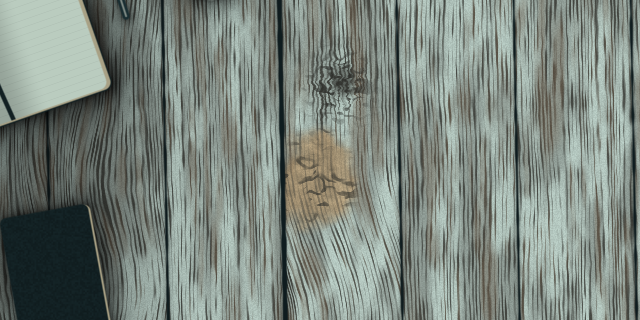
Give the GLSL for this texture, as a Shadertoy shader.

```glsl
// Weathered grey planks seen from above, with a knot, a rusty stain and desk objects.
// Slightly leaning boards repeat across; thin evenly spaced lines, broken by noise,
// form the grain. Rotated rounded boxes and a capsule form the objects on top.

const float BOARD_WIDTH = 0.366;
const float FIRST_SEAM = 0.526;
const float LEAN = 0.019;
const float GRAIN_LINES = 76.0;
const float TAU = 6.28318;

const vec3 PALE = vec3(0.69, 0.765, 0.735);
const vec3 GREY = vec3(0.55, 0.60, 0.575);
const vec3 GROOVE = vec3(0.23, 0.235, 0.215);
const vec3 RUST = vec3(0.42, 0.345, 0.27);
const vec3 STAIN = vec3(0.65, 0.54, 0.39);
const vec3 GAP = vec3(0.06, 0.11, 0.12);
const vec3 PAPER = vec3(0.73, 0.80, 0.75);
const vec3 CREAM = vec3(0.66, 0.63, 0.52);
const vec3 COVER = vec3(0.07, 0.125, 0.135);

float hash(vec2 p) {
    return fract(sin(dot(p, vec2(12.9898, 78.233))) * 43758.5453);
}

float noise(vec2 p) {
    vec2 i = floor(p), f = fract(p);
    f = f * f * (3.0 - 2.0 * f);
    return mix(mix(hash(i), hash(i + vec2(1, 0)), f.x),
               mix(hash(i + vec2(0, 1)), hash(i + vec2(1, 1)), f.x), f.y);
}

float fbm(vec2 p) {
    float sum = 0.0, amp = 0.53;
    for (int i = 0; i < 4; i++) {
        sum += amp * noise(p);
        p = p * 2.03 + 7.1;
        amp *= 0.5;
    }
    return sum;
}

vec2 rotateInto(vec2 p, float angle) {
    float c = cos(angle), s = sin(angle);
    return vec2(c * p.x + s * p.y, c * p.y - s * p.x);
}

float roundBox(vec2 p, vec2 halfSize, float radius) {
    vec2 d = abs(p) - halfSize + radius;
    return length(max(d, 0.0)) + min(max(d.x, d.y), 0.0) - radius;
}

float capsule(vec2 p, vec2 a, vec2 b, float radius) {
    vec2 ab = b - a;
    return length(p - a - ab * clamp(dot(p - a, ab) / dot(ab, ab), 0.0, 1.0)) - radius;
}

float fill(float d, float px) {
    return 1.0 - smoothstep(-px, px, d);
}

// Soft spot, 1 at its centre
float spot(vec2 p, vec2 centre, vec2 size) {
    vec2 q = (p - centre) / size;
    return exp(-dot(q, q));
}

vec3 castShadow(vec3 col, float d, float reach, float strength) {
    return col * (1.0 - strength * exp(-max(d, 0.0) / reach));
}

// Depth of the grain at position x across the fibres and y along them
float grainDepth(float x, float y, float seed) {
    float phase = x * GRAIN_LINES + 1.6 * noise(vec2(x * 24.0 + seed, y * 1.5));
    float line = 0.5 + 0.5 * cos(TAU * phase);
    float hair = noise(vec2(x * 230.0 + seed, y * 22.0));
    float breaks = noise(vec2(x * 70.0 + seed, y * 9.0));
    return line * 0.36 + hair * 0.36 + breaks * 0.30;
}

// Wood of one board: grain, worn paint, knot and stain
vec3 wood(vec2 p, float id) {
    float seed = id * 17.3;
    float knotty = id == 1.0 ? 1.0 : 0.0;
    float knot = knotty * spot(p, vec2(1.06, 0.73), vec2(0.08, 0.09));
    float dark = knotty * (spot(p, vec2(1.11, 0.90), vec2(0.035, 0.16))
                         + spot(p, vec2(0.95, 0.14), vec2(0.06, 0.13)));
    float ripple = fbm(p * vec2(30.0, 55.0));
    float bend = id < 0.0 ? 0.075 : 0.016;
    float x = p.x + LEAN * p.y + bend * noise(p * vec2(5.0, 3.0) + seed);
    x += knotty * 0.11 * smoothstep(0.0, 0.5, p.y) + knot * 0.04 * (ripple - 0.5);
    x += 0.0025 * noise(p * vec2(40.0, 30.0));

    float wear = fbm(p * vec2(11.0, 4.0) + seed);
    float streak = noise(vec2(x * 42.0 + seed, p.y * 3.0));
    float fleck = hash(floor(p * 300.0));
    float depth = grainDepth(x, p.y, seed) + 0.28 * (wear - 0.5) + 0.16 * (streak - 0.5);
    float groove = smoothstep(0.44, 0.86, depth + 0.1 * knot + 0.16 * dark);

    vec3 col = mix(PALE, GREY, smoothstep(0.28, 0.6, wear + 0.25 * (streak - 0.5)));
    float rusty = smoothstep(0.4, 0.8, noise(vec2(x * 50.0, p.y * 5.0 + seed)));
    col = mix(col, RUST, 0.28 * rusty * smoothstep(0.35, 0.6, wear));

    vec2 toStain = (p - vec2(0.99, 0.437)) / vec2(0.14, 0.165);
    float edge = length(toStain) + 0.6 * (fbm(p * vec2(14.0, 14.0)) - 0.5);
    float stain = knotty * (1.0 - smoothstep(0.65, 1.1, edge));
    col = mix(col, STAIN * (0.76 + 0.42 * ripple), stain * 0.75);
    col = mix(col, mix(GROOVE, RUST, 0.5 * rusty), groove * (0.92 - 0.5 * stain));

    // Many short wavy cracks across the knot and the stain
    vec2 bent = p + 0.03 * vec2(noise(p * 40.0), noise(p * 32.0 + 9.0));
    float crack = smoothstep(0.56, 0.76, noise(bent * vec2(42.0, 95.0)));
    float cracked = clamp(knot * 1.2 + stain * 0.6 * smoothstep(0.3, 0.6, fbm(p * 16.0)), 0.0, 0.85);
    col = mix(col, GROOVE * 0.75, crack * cracked);
    float core = knotty * spot(p, vec2(1.075, 0.75), vec2(0.05, 0.06));
    col = mix(col, GROOVE * 0.8, 0.65 * smoothstep(0.2, 0.75, core * (0.25 + ripple)));
    return col * (0.95 + 0.1 * fleck) * (0.97 + 0.08 * hash(vec2(id, 3.0)));
}

vec3 planks(vec2 p, float px) {
    float across = (p.x - FIRST_SEAM + LEAN * p.y) / BOARD_WIDTH;
    float seam = floor(across + 0.5);
    float d = abs(across - seam) * BOARD_WIDTH + 0.003 * (noise(vec2(p.y * 25.0, seam)) - 0.5);
    d -= seam == 1.0 ? 0.0068 : 0.0032;
    vec3 col = castShadow(wood(p, floor(across)), d, 0.005, 0.3);
    return mix(col, GAP, fill(d, px));
}

vec3 openNotebook(vec3 col, vec2 p, float px) {
    vec2 q = rotateInto(p - vec2(-0.157, 0.974), 0.335);
    float d = roundBox(q, vec2(0.4), 0.025);
    float page = roundBox(q + vec2(0.012, -0.005), vec2(0.4), 0.025);
    float rule = smoothstep(0.38, 0.5, abs(fract(q.y / 0.022) - 0.5));
    vec3 paper = PAPER * (1.0 - 0.04 * rule) * (0.8 + 0.2 * smoothstep(0.07, 0.2, q.x));
    float spine = abs(q.x - 0.07 - 0.01 * sin(q.y * 9.0)) - 0.007;
    paper = mix(paper, COVER, fill(spine, px) * (1.0 - smoothstep(-0.24, -0.2, q.y)));
    col = castShadow(col, d, 0.055, 0.75);
    col = mix(col, COVER, fill(d - 0.004, px));
    col = mix(col, CREAM, fill(d, px));
    return mix(col, paper, fill(page, px));
}

vec3 closedNotebook(vec3 col, vec2 p, float px) {
    vec2 q = rotateInto(p - vec2(0.186, 0.092), 0.18);
    float d = roundBox(q, vec2(0.14, 0.25), 0.02);
    float cover = roundBox(q + vec2(0.006, -0.003), vec2(0.14, 0.25), 0.02);
    col = mix(castShadow(col, d, 0.03, 0.6), CREAM, fill(d, px));
    return mix(col, COVER * (0.85 + 0.3 * noise(p * 190.0)), fill(cover, px));
}

void mainImage(out vec4 fragColor, in vec2 fragCoord) {
    vec2 p = fragCoord / iResolution.y;
    float px = 1.0 / iResolution.y;
    // Light falls off toward the left
    vec3 col = planks(p, px) * mix(0.74, 1.0, smoothstep(0.1, 0.7, p.x));

    // Rim of a pale dish at the top, then pen and notebooks
    float dish = length((p - vec2(0.66, 1.04)) / vec2(1.6, 1.0)) - 0.04;
    col = mix(castShadow(col, dish, 0.035, 0.6), PAPER, fill(dish, px));
    float pen = capsule(p, vec2(0.365, 1.04), vec2(0.394, 0.95), 0.011);
    col = mix(castShadow(col, pen, 0.02, 0.5), GAP * 1.8, fill(pen, px));
    col = mix(col, GREY, fill(pen + 0.008, px));
    col = openNotebook(col, p, px);
    col = closedNotebook(col, p, px);
    fragColor = vec4(col, 1.0);
}
```
